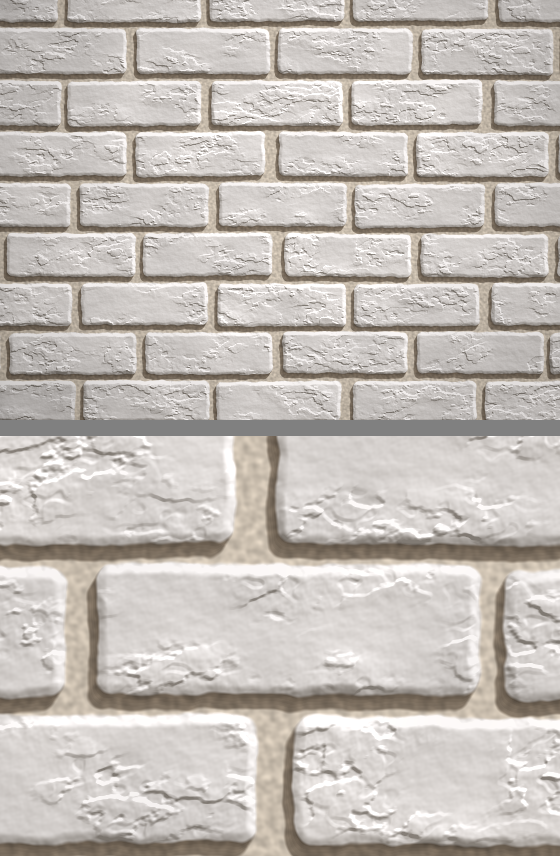
Top, the full canvas; bottom, a detail of the centre.
Write a WebGL 2 fragment shader that draws this texture.

```glsl
#version 300 es
precision highp float;

uniform vec2 u_resolution;
out vec4 fragColor;

const vec3 PAINT = vec3(0.815, 0.797, 0.785);
const vec3 MORTAR = vec3(0.76, 0.715, 0.655);
const vec3 SHADOW = vec3(0.39, 0.34, 0.285);
const vec2 TO_LIGHT = vec2(0.5, 0.866);

vec2 hash2(vec2 p) {
    vec3 q = fract(p.xyx * vec3(0.1031, 0.1030, 0.0973));
    q += dot(q, q.yzx + 33.33);
    return fract((q.xx + q.yz) * q.zy);
}

float gradientNoise(vec2 p) {
    vec2 cell = floor(p), f = fract(p);
    vec2 w = f * f * f * (f * (f * 6.0 - 15.0) + 10.0);
    float corner[4];
    for (int i = 0; i < 4; i++) {
        vec2 o = vec2(i & 1, i >> 1);
        float angle = 6.2832 * hash2(cell + o + 200.0).x;
        corner[i] = dot(vec2(cos(angle), sin(angle)), f - o);
    }
    return mix(mix(corner[0], corner[1], w.x), mix(corner[2], corner[3], w.x), w.y);
}

float fbm(vec2 p, int octaves) {
    float sum = 0.0, amp = 0.6;
    for (int i = 0; i < octaves; i++) {
        sum += amp * gradientNoise(p);
        p = mat2(1.6, 1.2, -1.2, 1.6) * p + 17.3;
        amp *= 0.5;
    }
    return sum;
}

float roundedBox(vec2 p, vec2 halfSize, float radius) {
    vec2 q = abs(p) - halfSize + radius;
    return length(max(q, 0.0)) + min(max(q.x, q.y), 0.0) - radius;
}

// Signed distance to the brick of this cell, and the cell id
vec3 brickAt(vec2 p) {
    // Courses get slightly shorter and narrower towards the bottom
    float t = (0.941 - p.y) / 0.1259;
    float course = t + 0.0076 * t * t;
    float row = floor(course) + 1.0;
    float pitch = 0.342 - 0.0028 * row;
    float rowHeight = 0.1259 / (1.0 + 0.0152 * t);
    float shift = mix(-0.009, 0.007, smoothstep(3.0, 4.0, row));
    float column = (p.x - 0.5 - shift) / pitch - 0.47 * mod(row, 2.0);
    vec2 id = vec2(floor(column), row);

    // Hand-laid offset, tilt and uneven outline
    vec2 jitter = hash2(id + 31.0) - 0.5;
    vec2 q = (vec2(fract(column), 1.0 - fract(course)) - 0.5) * vec2(pitch, rowHeight);
    q -= jitter * vec2(0.008, 0.004);
    q.y += q.x * jitter.x * 0.022;
    vec2 halfSize = 0.5 * vec2(pitch, rowHeight) - vec2(0.0095, 0.0082);
    halfSize.x -= 0.004 * hash2(id + 73.0).x;
    float wobble = 0.006 * fbm(p * 30.0, 3);
    return vec3(roundedBox(q, halfSize, 0.013) + wobble, id);
}

float coverage(float dist, float soft) {
    return 1.0 - smoothstep(-soft, soft, dist);
}

// Chipped ledges and plaster grain on a brick face
float faceRelief(vec2 p, vec2 id) {
    vec2 seed = hash2(id + 11.0);
    vec2 q = p + seed * 9.0;
    float n = fbm(q * vec2(13.0, 25.0), 5);
    float steps = n * 3.2 + seed.x;
    float ledge = floor(steps) + smoothstep(0.38, 0.62, fract(steps));
    float chipped = smoothstep(-0.22, 0.2, gradientNoise(q * vec2(9.0, 15.0)) + 0.25 * (seed.y - 0.5));
    float grain = 0.16 * fbm(q * 75.0, 3);
    float pits = smoothstep(0.16, 0.36, gradientNoise(q * vec2(62.0, 90.0)));
    return 0.42 * chipped * ledge + grain * (0.65 + chipped) - 0.16 * pits * chipped + 0.3 * n;
}

float surfaceHeight(vec2 p) {
    vec3 brick = brickAt(p);
    float face = smoothstep(0.003, -0.009, brick.x);
    float sand = 0.3 * fbm(p * 110.0, 2);
    return mix(sand, 0.75 + faceRelief(p, brick.yz), face);
}

// Bricks block light from the upper right
float castShadow(vec2 p, float soft) {
    float shade = 0.0;
    for (int i = 1; i <= 5; i++) {
        float s = float(i) / 5.0;
        float blocker = coverage(brickAt(p + s * vec2(0.0075, 0.0125)).x, soft);
        shade = max(shade, blocker * (1.0 - 0.22 * s));
    }
    return shade;
}

void main() {
    vec2 p = gl_FragCoord.xy / u_resolution.y;
    float soft = max(0.0016, 0.7 / u_resolution.y);
    vec3 brick = brickAt(p);
    float face = coverage(brick.x, soft);

    // Directional relief shading
    float eps = 0.003;
    float slope = surfaceHeight(p) - surfaceHeight(p + TO_LIGHT * eps);
    float relief = clamp(slope, -0.42, 0.2);

    // Paint tone varies between bricks and in soft patches
    float tone = 1.0 + 0.05 * (hash2(brick.yz + 5.0).x - 0.5) + 0.07 * gradientNoise(p * 8.0);
    vec3 joint = mix(MORTAR, SHADOW, castShadow(p, soft)) * (1.0 + 0.18 * gradientNoise(p * 140.0));
    vec3 color = mix(joint, PAINT * tone, face);
    color *= 1.0 + relief * mix(0.5, 1.0, face) * mix(vec3(1.0), vec3(0.96, 1.0, 1.06), face);

    // Lamp falloff towards the corners
    vec2 fromLamp = p - vec2(0.72, 0.56);
    color *= 1.05 - 0.3 * dot(fromLamp, fromLamp);
    fragColor = vec4(clamp(color, 0.0, 1.0), 1.0);
}
```
